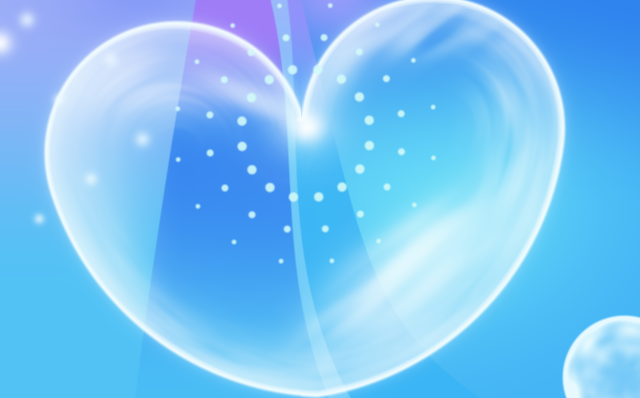
Write a Shadertoy shader that draws this background.

```glsl
// Glassy heart bubble over blue and violet ribbons, with rings of dots and soft sparkles.

const vec2 CUSP = vec2(0.757, 0.707);

vec2 hash2(vec2 p) {
    p = vec2(dot(p, vec2(127.1, 311.7)), dot(p, vec2(269.5, 183.3)));
    return fract(sin(p) * 43758.5);
}

float gradientNoise(vec2 p) {
    vec2 i = floor(p), f = fract(p), u = f * f * (3.0 - 2.0 * f);
    vec2 o = vec2(0.0, 1.0);
    float a = dot(hash2(i) * 2.0 - 1.0, f);
    float b = dot(hash2(i + o.yx) * 2.0 - 1.0, f - o.yx);
    float c = dot(hash2(i + o.xy) * 2.0 - 1.0, f - o.xy);
    float d = dot(hash2(i + 1.0) * 2.0 - 1.0, f - 1.0);
    return mix(mix(a, b, u.x), mix(c, d, u.x), u.y);
}

// Gaussian spot, stretched along a tilted axis
float spot(vec2 p, vec2 center, vec2 size, float tilt) {
    vec2 q = p - center;
    q = vec2(q.x * cos(tilt) + q.y * sin(tilt), q.y * cos(tilt) - q.x * sin(tilt)) / size;
    return exp(-dot(q, q));
}

// Depth inside one half: a lobe arc that runs into a wider, tangent arc
float halfDepth(vec2 p, vec2 lobe, vec2 axis, float shift) {
    vec2 q = p - lobe;
    vec2 border = dot(q, axis) < 0.0 ? axis : CUSP - lobe;
    float wide = 0.332 + shift - length(q - axis * shift);
    return q.y > q.x * border.y / border.x ? 0.332 - length(q) : min(wide, length(p - CUSP));
}

float heartDepth(vec2 p) {
    float wideLeft = 0.735 - length(p - vec2(0.827, 0.736));
    float wideRight = 0.739 - length(p - vec2(0.684, 0.732));
    return p.x < CUSP.x
        ? min(halfDepth(p, vec2(0.4435, 0.615), vec2(0.953, 0.302), 0.403), wideRight)
        : min(halfDepth(p, vec2(1.088, 0.678), vec2(-0.991, 0.132), 0.407), wideLeft);
}

vec3 backdrop(vec2 p, float aa) {
    float y = p.y, t = y - 0.55, s = 1.0 - y;
    vec3 left = mix(vec3(0.32, 0.76, 0.96), vec3(0.61, 0.68, 0.97), smoothstep(0.25, 1.0, y));
    left = mix(left, vec3(0.47, 0.56, 0.97), 0.6 * spot(p, vec2(0.36, 1.02), vec2(0.2, 0.13), 0.0));
    vec3 band = mix(vec3(0.29, 0.74, 0.96), vec3(0.22, 0.53, 0.94), smoothstep(0.0, 0.6, y));
    band = mix(band, vec3(0.62, 0.49, 0.97), smoothstep(0.66, 0.93, y));
    vec3 middle = mix(vec3(0.23, 0.71, 0.96), vec3(0.57, 0.57, 0.98), smoothstep(0.6, 1.0, y));
    vec3 right = mix(vec3(0.26, 0.70, 0.96), vec3(0.18, 0.51, 0.93), smoothstep(0.45, 1.0, y));
    right = mix(right, vec3(0.60, 0.60, 0.98), spot(p, vec2(0.84, 1.02), vec2(0.17, 0.14), 0.0));
    right = mix(right, vec3(0.40, 0.86, 0.97), 0.95 * spot(p, vec2(1.1, 0.48), vec2(0.4, 0.32), 0.1));

    // Curved ribbon borders
    float bandX = 0.339 + 0.13 * y + 0.023 * y * y;
    float ribbonX = 0.728 - 0.05 * t + 0.036 * t * t - 0.36 * t * t * t;
    float ribbonEnd = ribbonX + 0.018 + 0.12 * t * t;
    float sweepX = 0.757 + 0.24 * s + 0.21 * pow(max(s, 0.0), 6.0);
    vec3 col = mix(left, band, smoothstep(-aa, aa, p.x - bandX));
    col = mix(col, middle, smoothstep(-aa, aa, p.x - ribbonX));
    col = mix(col, right, smoothstep(-aa, aa, p.x - sweepX));
    float ribbon = smoothstep(-aa, aa, p.x - ribbonX) * smoothstep(-aa, aa, ribbonEnd - p.x);
    return mix(col, vec3(0.62, 0.87, 0.98), 0.5 * ribbon);
}

void mainImage(out vec4 fragColor, in vec2 fragCoord) {
    vec2 p = fragCoord / iResolution.y;
    float aa = 1.3 / iResolution.y;
    vec3 col = backdrop(p, aa);

    // Glass heart: pale film, brushed reflections and bright rim
    float depth = heartDepth(p), d = max(depth, 0.0);
    float inside = smoothstep(-0.005, 0.005, depth);
    vec2 around = p - vec2(0.77, 0.55);
    float angle = atan(around.x, -around.y);
    float brush = 0.55 + 0.6 * gradientNoise(vec2(d * 26.0, angle * 2.5));
    brush += 0.2 * gradientNoise(vec2(d * 70.0, angle * 5.0));
    vec2 slant = vec2(dot(p, vec2(0.8, 0.6)), dot(p, vec2(-0.6, 0.8)));
    float strokes = smoothstep(-0.4, 0.4, gradientNoise(slant * vec2(5.0, 22.0)));
    float film = 0.4 * smoothstep(0.46, 0.2, p.x);
    film += exp(-d / 0.06) * (0.5 + 0.5 * brush);
    film += 0.35 * brush * smoothstep(0.17, 0.05, d) * smoothstep(0.7, 0.1, p.y);
    film += (0.4 + 0.6 * strokes) * 1.5 * spot(p, vec2(1.03, 0.33), vec2(0.24, 0.085), 0.68);
    film += 0.35 * spot(p, vec2(1.04, 0.25), vec2(0.3, 0.16), 0.68);
    film += 0.8 * brush * spot(p, vec2(0.38, 0.78), vec2(0.24, 0.09), -0.08);
    film += 0.6 * spot(p, vec2(0.64, 0.75), vec2(0.13, 0.03), -0.4);
    film += 0.8 * brush * spot(p, vec2(1.29, 0.68), vec2(0.09, 0.24), 0.1);
    film += 0.9 * strokes * spot(p, vec2(1.06, 0.94), vec2(0.17, 0.07), 0.1);
    film += 0.55 * spot(p, vec2(0.86, 0.85), vec2(0.13, 0.05), 1.0);
    float rim = smoothstep(0.042, 0.004, d);
    film = clamp(max(1.0 - exp(-1.25 * film), 0.97 * rim), 0.0, 0.97);
    // Thin film leans to cyan, thick film to white
    vec3 glass = mix(vec3(0.72, 0.94, 0.98), vec3(0.95, 0.99, 0.995), smoothstep(0.1, 0.6, film));
    col = mix(col, glass, inside * film);
    col = mix(col, vec3(0.9, 0.96, 1.0), 0.25 * (1.0 - inside) * exp(min(depth, 0.0) / 0.012));
    col = mix(col, vec3(0.9, 0.96, 1.0), 0.35 * spot(p, vec2(0.773, 0.69), vec2(0.08), 0.0));
    col = mix(col, vec3(1.0), 0.9 * spot(p, vec2(0.773, 0.68), vec2(0.036), 0.0));

    // Small bubble in the corner
    vec2 b = p - vec2(1.569, 0.052);
    float bd = 0.155 - length(b);
    float swirl = 0.6 + gradientNoise(vec2(bd * 30.0, atan(b.y, -b.x) * 2.0));
    float bubble = 0.3 + 0.6 * swirl * smoothstep(0.15, 0.03, bd) + exp(-max(bd, 0.0) / 0.013);
    col = mix(col, vec3(0.93, 0.99, 1.0), smoothstep(-0.004, 0.004, bd) * min(bubble, 0.95));

    // Three rings of sixteen dots, smaller further out
    vec2 q = p - vec2(0.768, 0.665);
    float stepAngle = 6.28318 / 16.0;
    float phase = atan(q.y, q.x) + 0.19;
    float local = phase - stepAngle * floor(phase / stepAngle + 0.5);
    vec2 folded = length(q) * vec2(cos(local), sin(local));
    for (int i = 0; i < 3; i++) {
        float k = float(i);
        float dotEdge = length(folded - vec2(0.163 + 0.082 * k, 0.0)) - (0.0115 - 0.003 * k);
        col = mix(col, vec3(0.82, 0.98, 0.97), 0.9 * smoothstep(0.004, -0.004, dotEdge));
    }

    // Soft sparkles drifting down the left side
    for (int i = 0; i < 6; i++) {
        float k = float(i);
        vec2 center = vec2(0.068 + 0.34 * fract(k * 0.618), 0.95 - 0.1 * k);
        col = mix(col, vec3(0.93, 0.98, 1.0), 0.7 * spot(p, center, vec2(0.02 - 0.008 * fract(k * 0.37)), 0.0));
    }
    col = mix(col, vec3(1.0), 0.9 * spot(p, vec2(0.0, 0.892), vec2(0.03), 0.0));
    fragColor = vec4(clamp(col, 0.0, 1.0), 1.0);
}
```
